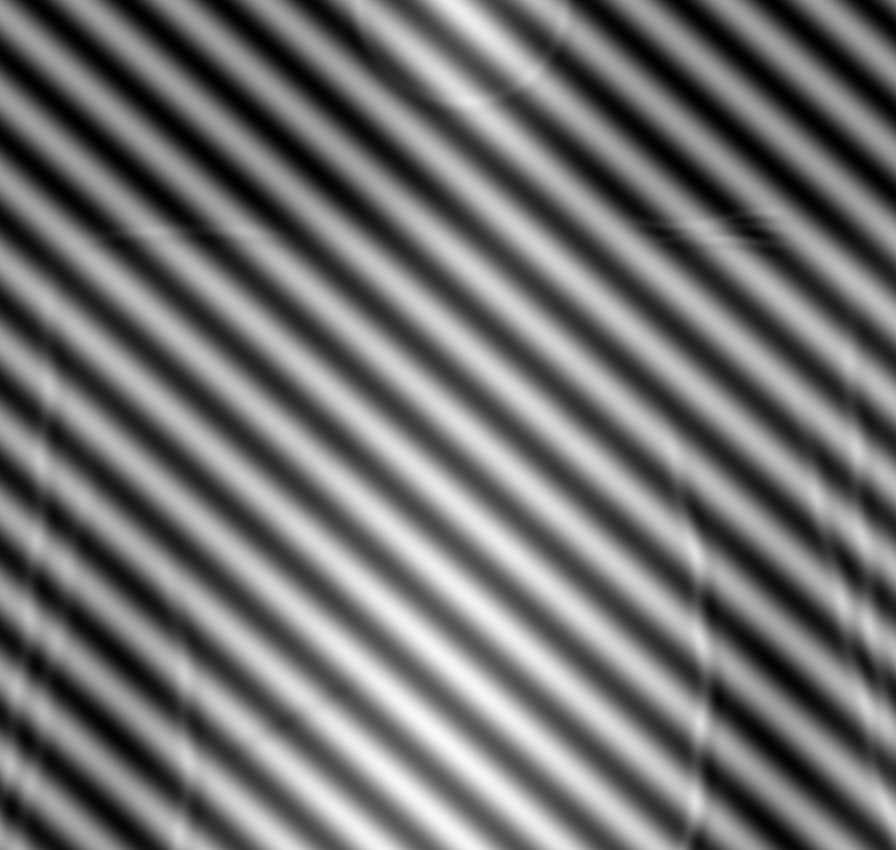
This pattern is drawn by a Shadertoy shader. Its source:

```glsl
// Diagonal sine grating laid over a soft, pale draped shape.
// Gaussians and smooth masks build the glow; thin embossed curves draw its folds,
// and warped layers of sines give the faint creases.

const vec2  STRIPE_COUNT = vec2(9.72, 10.27); // cycles across and down
const float STRIPE_PHASE = 0.861;
const float STRIPE_MEAN  = 0.312;
const float STRIPE_SWING = 0.305;
const float CLOTH_GLOW   = 0.12;
const float CORE_GLOW    = 0.23;
const float NECK_GLOW    = 0.31;
const float GAP_SHADE    = 0.13;
const float FOLD_LIGHT   = 0.13;
const float FOLD_WIDTH   = 0.008;
const float CREASE_DEPTH = 0.022;
const float TAU = 6.2831853;

float bell(float d, float width) {
    d /= width;
    return exp(-d * d);
}

// Light edge with a dark partner beside it.
float emboss(float d, float width) {
    return bell(d, width) - 0.5 * bell(d - 2.0 * width, width);
}

float span(float v, float start, float end, float soft) {
    return smoothstep(start - soft, start + soft, v)
         * (1.0 - smoothstep(end - soft, end + soft, v));
}

// Upright fold: a parabola in x, measured from a low reference height.
float fold(vec2 p, float base, float lean, float bend, float start) {
    float h = p.y - 0.8;
    float sway = 0.003 * sin(p.y * 43.0 + base * 30.0);
    float d = p.x - base - lean * h - bend * h * h - sway;
    return emboss(d, FOLD_WIDTH) * smoothstep(start, start + 0.25, p.y);
}

float layeredSines(vec2 p) {
    float sum = 0.0, weight = 0.5;
    for (int i = 0; i < 4; i++) {
        p += 0.4 * sin(p.yx * 1.3 + float(i));
        sum += weight * sin(p.x) * sin(p.y);
        p = mat2(1.4, 1.1, -1.1, 1.4) * p + 1.7;
        weight *= 0.6;
    }
    return sum;
}

// Broad light of the draped shape, without its folds.
float softGlow(vec2 p, float cloth) {
    float center = mix(0.54, 0.48, p.y);
    float coreWidth = mix(0.15, 0.24, p.y);
    float core = bell(p.x - center, coreWidth) * smoothstep(0.1, 0.85, p.y);
    float neck = bell(p.x - 0.51 - 0.2 * p.y, 0.095) * bell(p.y, 0.24);
    float gaps = bell(p.x - 0.13, 0.075) + bell(p.x - 0.86, 0.075);
    gaps *= smoothstep(0.45, 0.85, p.y);
    return CLOTH_GLOW * cloth + CORE_GLOW * core + NECK_GLOW * neck
         - GAP_SHADE * gaps;
}

float foldLight(vec2 p) {
    // Sides of the middle part, then the two outer parts.
    float light = fold(p, 0.784, 0.0, -0.5, 0.42);
    light += 0.6 * fold(p, 0.204, 0.08, -0.5, 0.58);
    light += 0.6 * fold(p, 0.022, -0.13, -0.13, 0.25);
    light += 0.35 * fold(p, 0.055, -0.17, 0.0, 0.45);
    light += 0.8 * fold(p, 0.957, 0.21, 0.0, 0.40);
    light += 0.7 * fold(p, 0.980, 0.13, 0.12, 0.28);

    // Short ripples along the upper edge.
    for (int i = 0; i < 3; i++) {
        float k = float(i);
        float arc = 0.262 + 0.014 * k - 0.05 * (p.x - 0.72)
                  + 0.006 * sin(p.x * 35.0 + k);
        light += 0.55 * emboss(p.y - arc, 0.005)
               * span(p.x, 0.71 + 0.03 * k, 0.87, 0.025);
    }
    float leftArc = 0.27 + 0.7 * (p.x - 0.22) * (p.x - 0.22);
    light += 0.4 * emboss(p.y - leftArc, 0.006) * span(p.x, 0.1, 0.31, 0.04);

    // Rounded opening at the top.
    float ring = length((p - vec2(0.515, 0.0)) / vec2(0.115, 0.12)) - 1.0;
    light += 0.4 * emboss(ring, 0.055);

    // Slanted shadow low on the left.
    float slant = p.y - 0.85 + 0.6 * (p.x - 0.32);
    light -= 0.4 * bell(slant, 0.012) * span(p.x, 0.26, 0.39, 0.03);
    return light;
}

void mainImage(out vec4 fragColor, in vec2 fragCoord) {
    vec2 p = fragCoord / iResolution.xy;
    p.y = 1.0 - p.y; // measure down from the top

    float edge = 0.27 + 0.015 * sin(p.x * 9.0);
    float cloth = smoothstep(edge - 0.06, edge + 0.06, p.y)
                * smoothstep(-0.08, 0.12, p.x);

    float cycles = dot(p, vec2(STRIPE_COUNT.x, -STRIPE_COUNT.y)) - STRIPE_PHASE;
    float tone = STRIPE_MEAN + STRIPE_SWING * cos(TAU * cycles);

    tone += softGlow(p, cloth);
    tone += FOLD_LIGHT * foldLight(p);

    // Creases gather either side of the middle.
    float worn = bell(p.x - 0.37, 0.09) + bell(p.x - 0.64, 0.09);
    worn *= bell(p.y - 0.58, 0.22);
    tone += CREASE_DEPTH * cloth * (0.4 + worn) * layeredSines(p * vec2(30.0, 38.0));

    fragColor = vec4(vec3(clamp(tone, 0.0, 1.0)), 1.0);
}
```
